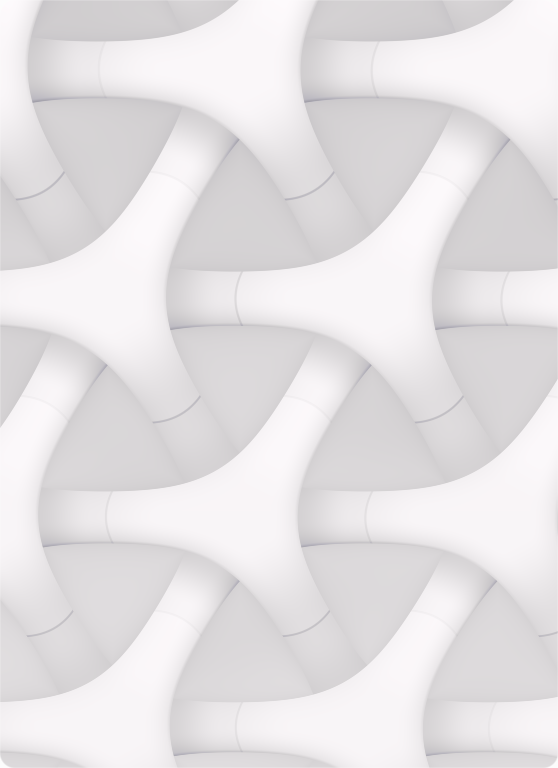
Write a Shadertoy shader that draws this pattern.

```glsl
// Woven lattice of smooth white three-armed joints over grey hollows.
// Each joint sits on a triangular grid and sends arms west, north-east and
// south-east; every arm tip slides beneath the joint next to it.

const float ROW = 0.866;      // row height for a column pitch of one

float hash(vec2 p) {
    return fract(sin(dot(p, vec2(41.3, 289.1))) * 4375.5);
}

// Returns shade, depth inside the outline, and distance from the joint.
vec3 joint(vec2 q, vec2 id) {
    // Pick the arm whose direction is closest
    vec2 axis = vec2(-1.0, 0.0);
    float kind = 0.0;
    vec2 ne = vec2(0.5, ROW), se = vec2(0.5, -ROW);
    if (dot(q, ne) > dot(q, axis)) { axis = ne; kind = 1.0; }
    if (dot(q, se) > dot(q, axis)) { axis = se; kind = 2.0; }
    vec2 across = vec2(-axis.y, axis.x);
    float along = dot(q, axis);
    float side = dot(q, across);

    // Flared arm profile, continued straight into the hub
    float t = max(along, 0.107);
    float u = t - 0.53;
    float slope = 0.426 * u + 5.24 * u * u * u;
    float halfWidth = 0.105 + 0.213 * u * u + 1.31 * u * u * u * u;
    halfWidth += slope * (along - t);
    float depth = (halfWidth - abs(side)) / sqrt(1.0 + slope * slope);
    if (along > 0.92) depth = -1.0;

    // Broad tone of each arm
    float shade = 0.975;
    if (kind == 0.0) shade -= 0.04 * smoothstep(0.3, 0.62, along);
    if (kind == 1.0) shade += 0.012 * smoothstep(0.1, 0.3, along);
    if (kind == 2.0) shade -= 0.105 * smoothstep(0.1, 0.48, along);

    // Rounded rim lit from above left
    vec2 normal = normalize(-slope * axis + (side < 0.0 ? -across : across));
    float lit = dot(normal, vec2(-0.4, 0.9));
    float rim = clamp(1.0 - depth / 0.105, 0.0, 1.0);
    shade += rim * rim * (min(lit, 0.0) * 0.1 - 0.025);
    shade -= 0.09 * (1.0 - smoothstep(0.0, 0.014, depth)) * max(-lit, 0.0);

    // Curved seam, fainter or stronger from joint to joint
    float bow = side / halfWidth;
    float seam = along - 0.5 - 0.025 * (1.0 - bow * bow);
    float strength = kind == 2.0 ? 0.13 : 0.03 + 0.06 * hash(id + kind) * (1.0 - kind);
    shade -= strength * (1.0 - smoothstep(0.001, 0.007, abs(seam)));
    shade -= 0.012 * smoothstep(0.0, 0.004, seam);

    // Shadow from the joint covering the tip
    float tipShadow = kind == 1.0 ? 0.15 : (kind == 2.0 ? 0.04 : 0.11);
    shade -= tipShadow * smoothstep(0.58, 0.8, along);
    return vec3(shade, depth, length(q));
}

void mainImage(out vec4 fragColor, in vec2 fragCoord) {
    vec2 uv = fragCoord / iResolution.x;
    float top = iResolution.y / iResolution.x;

    // Slight perspective: the grid tightens towards the bottom
    float down = top - uv.y - 0.1254;
    float fade = clamp(down / 1.2, 0.0, 1.0);
    vec2 p = vec2((uv.x - 0.434) / (0.489 - 0.03 * down),
                  -ROW * (2.3815 + 0.14 * down) * down);
    float blur = 1.3 / iResolution.x;

    // Keep the two nearest joints that cover this point
    vec3 upper = vec3(0.0, 0.0, 9.0);     // shade, coverage, distance
    vec3 lower = upper;
    float gap = 1.0;
    float row = floor(p.y / ROW + 0.5);
    for (int j = -1; j <= 1; j++) {
        float r = row + float(j);
        float shift = 0.5 * mod(r, 2.0);
        float column = floor(p.x - shift + 0.5);
        for (int i = -1; i <= 1; i++) {
            vec2 id = vec2(column + float(i), r);
            vec3 s = joint(p - vec2(id.x + shift, r * ROW), id);
            gap = min(gap, max(-s.y, 0.0));
            float cover = smoothstep(-blur, blur, s.y);
            if (cover <= 0.0) continue;
            vec3 layer = vec3(s.x, cover, s.z);
            if (s.z < upper.z) { lower = upper; upper = layer; }
            else if (s.z < lower.z) lower = layer;
        }
    }

    // Hollow: soft cloudy grey, darker against the arms
    float tone = mix(0.825, 0.855, fade) - 0.035 * exp(-gap / 0.035);
    tone += 0.008 * sin(p.x * 5.0 + 2.0 * sin(p.y * 4.0)) + 0.006 * sin(p.y * 9.0 - p.x * 3.0);
    tone = mix(tone, lower.x, lower.y);
    tone = mix(tone, upper.x, upper.y);

    // Haze, faint cool tint, rounded canvas corners
    tone = mix(tone, 0.93, 0.18 * fade);
    vec3 color = tone * vec3(1.005, 0.992, 1.0);
    color.b += 0.03 * (1.0 - smoothstep(0.7, 0.82, tone));
    vec2 canvas = vec2(1.0, top) * 0.5;
    vec2 corner = max(abs(uv - canvas) - canvas + 0.027, 0.0);
    color = mix(color, vec3(0.99), smoothstep(-0.002, 0.002, length(corner) - 0.027));
    fragColor = vec4(color, 1.0);
}
```
